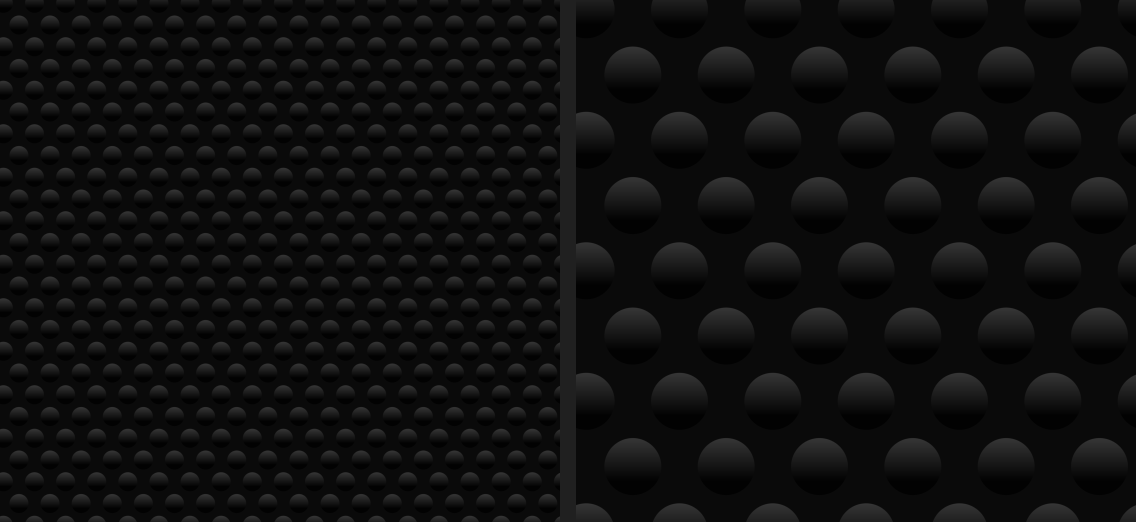
Left, the full canvas; right, a detail of the centre.
Reproduce this pattern procedurally as a Shadertoy shader.

```glsl
#define COLUMNS 18.0
#define ROWS 24.0                       // even, so the stagger wraps
#define LATTICE_SHIFT vec2(0.109, 0.15) // first centre, in cells from the top left
#define RADIUS 0.305                    // in column widths
#define GROUND_COLOR vec3(0.039)
#define TOP_COLOR vec3(0.212)
#define BOTTOM_COLOR vec3(0.006)
#define SHADE_END 0.76                  // depth at which the shading is darkest

// Offset from the nearest stud centre, in column widths, y pointing down
vec2 staggeredCell(vec2 uv, float rowHeight) {
    vec2 lattice = vec2(uv.x * COLUMNS, (1.0 - uv.y) * ROWS) - LATTICE_SHIFT;
    float row = floor(lattice.y + 0.5);
    lattice.x -= 0.5 * mod(row, 2.0);
    vec2 offset = vec2(fract(lattice.x + 0.5) - 0.5, lattice.y - row);
    return offset * vec2(1.0, rowHeight);
}

// Vertical shading from the lit top to the dark underside
vec3 studColor(vec2 offset) {
    float depth = 0.5 + 0.5 * offset.y / RADIUS;
    return mix(TOP_COLOR, BOTTOM_COLOR, clamp(depth / SHADE_END, 0.0, 1.0));
}

void mainImage(out vec4 fragColor, in vec2 fragCoord) {
    vec2 uv = fragCoord / iResolution.xy;
    float columnWidth = iResolution.x / COLUMNS;
    float rowHeight = iResolution.y / ROWS / columnWidth;
    float pixel = 1.0 / columnWidth;

    vec2 offset = staggeredCell(uv, rowHeight);
    float edge = length(offset) - RADIUS;
    float coverage = 1.0 - smoothstep(-0.7 * pixel, 0.7 * pixel, edge);

    fragColor = vec4(mix(GROUND_COLOR, studColor(offset), coverage), 1.0);
}
```
